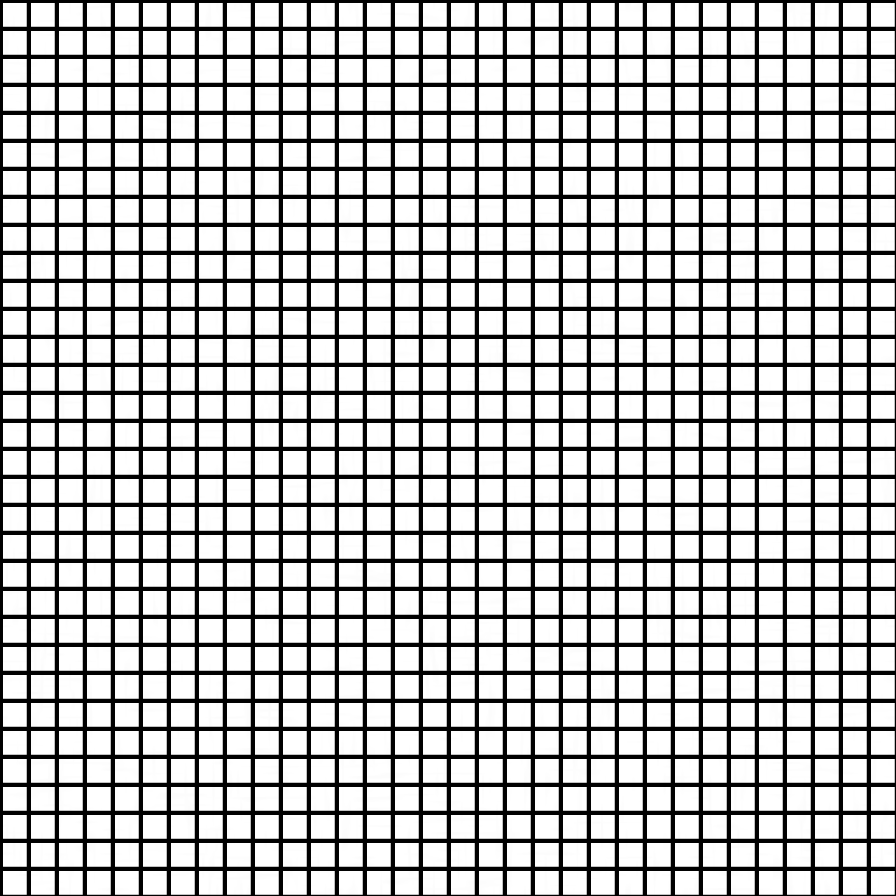
Write a Shadertoy shader that draws this pattern.

```glsl
// A square grid of black lines on white paper, with a faint woven tone.
// Each axis gives a box-filtered line coverage; the two are multiplied, and
// wrapped value noise stretched along each axis draws the paper threads.

#define REPEATS 32.0                          // cells across and down
#define LINE_WIDTH 0.15125                    // in cells
#define LINE_CENTER vec2(0.03125, -0.03125)   // in cells
#define THREADS 8.0                           // paper threads per cell
#define THREAD_TONE 0.012                     // darkest thread
#define PAPER vec3(1.0)
#define INK vec3(0.0)

float hash(vec2 p) {
    return fract(sin(dot(p, vec2(127.1, 311.7))) * 43758.5453);
}

// Value noise that repeats after the given whole period
float wrappedNoise(vec2 p, vec2 period) {
    vec2 cell = floor(p);
    vec2 f = fract(p);
    f = f * f * (3.0 - 2.0 * f);
    vec2 lo = mod(cell, period);
    vec2 hi = mod(cell + 1.0, period);
    return mix(mix(hash(lo), hash(vec2(hi.x, lo.y)), f.x),
               mix(hash(vec2(lo.x, hi.y)), hash(hi), f.x), f.y);
}

// Threads run along the axis whose stretch is one
float threads(vec2 p, vec2 stretch) {
    float n = wrappedNoise(p * stretch, REPEATS * stretch);
    return smoothstep(0.65, 1.0, n);
}

void mainImage(out vec4 fragColor, in vec2 fragCoord) {
    vec2 p = fragCoord / iResolution.xy * REPEATS;
    vec2 pixel = REPEATS / iResolution.xy;

    // Distance to the nearest line on each axis, then pixel coverage
    vec2 dist = abs(fract(p - LINE_CENTER + 0.5) - 0.5);
    vec2 coverage = clamp((0.5 * LINE_WIDTH - dist) / pixel + 0.5, 0.0, 1.0);
    float clear = (1.0 - coverage.x) * (1.0 - coverage.y);

    // Faint threads in the paper
    float weave = max(threads(p, vec2(1.0, THREADS)),
                      threads(p, vec2(THREADS, 1.0)));
    vec3 paper = PAPER * (1.0 - THREAD_TONE * weave);

    fragColor = vec4(mix(INK, paper, clear), 1.0);
}
```
